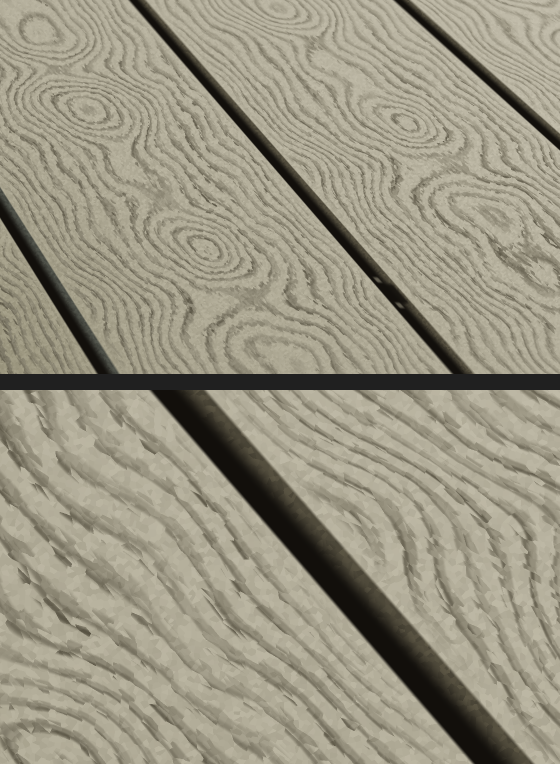
Top, the full canvas; bottom, a detail of the centre.
A Shadertoy shader for this texture:

```glsl
const vec2 VANISH = vec2(-2.19, 3.93);   // where the board edges converge
const float FIRST_GAP = 0.631;
const float BOARD_PITCH = 0.2415;
const float GAP_HALF = 0.031;            // in board widths
const float RINGS = 27.0;                // grooves per board width

const vec3 PALE = vec3(0.75, 0.73, 0.66);
const vec3 DIM = vec3(0.62, 0.60, 0.51);
const vec3 GROOVE = vec3(0.52, 0.50, 0.43);
const vec3 SHADOW = vec3(0.33, 0.31, 0.25);
const vec3 LIP_WARM = vec3(0.31, 0.29, 0.23);
const vec3 LIP_COOL = vec3(0.29, 0.30, 0.27);
const vec3 BLACK = vec3(0.07, 0.06, 0.045);

vec2 hash2(vec2 p) {
    return fract(sin(vec2(dot(p, vec2(127.1, 311.7)), dot(p, vec2(269.5, 183.3)))) * 4375.85);
}

// Cellular noise: x = distance to the nearest seed, y = random value of its cell
vec2 cells(vec2 p) {
    vec2 base = floor(p);
    vec2 nearest = vec2(9.0, 0.0);
    for (int j = -1; j <= 1; j++)
    for (int i = -1; i <= 1; i++) {
        vec2 cell = base + vec2(i, j);
        vec2 seed = hash2(cell);
        float d = length(cell + seed - p);
        if (d < nearest.x) nearest = vec2(d, seed.x);
    }
    return nearest;
}

// Canvas to deck plane: x counts boards, y runs along them
vec2 deckPlane(vec2 p) {
    vec2 ray = vec2(p.x - VANISH.x, VANISH.y - p.y);
    return vec2((ray.x / ray.y - FIRST_GAP) / BOARD_PITCH, -11.76 / ray.y);
}

float band(float d, float halfWidth, float soft) {
    return 1.0 - smoothstep(halfWidth - soft, halfWidth + soft, abs(d));
}

// Embossed growth rings: x = groove mask, y = shadowed wall mask
vec2 grain(vec2 plane, float blur) {
    float seed = hash2(vec2(floor(plane.x), 3.0)).x;
    float t = plane.y + seed * 5.0;
    float x = fract(plane.x) - 0.52;
    x += 0.022 * sin(8.0 * t + 6.0 * seed) + 0.010 * sin(21.0 * t + 9.0 * x);

    // Varying depth of the heart closes the rings into arches
    float depth = 0.12 + 0.055 * sin(19.0 * t + 4.0 * seed) + 0.035 * sin(31.0 * t + 1.0);
    float radius = length(vec2(x, depth));
    float phase = RINGS * radius + 0.5 * sin(17.0 * radius + 5.0 * t)
                + 0.18 * sin(47.0 * t + 31.0 * x);

    vec2 chips = cells(vec2(plane.x * 115.0, t * 85.0));
    float ragged = (chips.y - 0.5) * 0.34 * (1.0 - 0.6 * blur);
    float d = fract(phase + ragged) - 0.5;
    float side = x / radius;

    float soft = mix(0.06, 0.20, blur);
    float strength = 0.78 + 0.22 * sin(1.7 * phase + 23.0 * t);
    float groove = band(d, 0.20, soft) * strength;
    float wall = band(d + 0.13 * side, 0.07, soft) * strength;
    wall *= smoothstep(0.1, 0.6, abs(side)) * (0.35 + 0.65 * chips.y);
    // Stippled floor in the wide flat grooves near the heart
    wall += 0.45 * groove * (1.0 - abs(side)) * step(0.6, chips.y);
    return vec2(groove, wall) * (1.0 - 0.35 * blur);
}

vec3 boardColor(vec2 p, vec2 plane, float edge, float blur) {
    float light = clamp(0.28 + 0.40 * p.y + 0.24 * p.x, 0.0, 1.0);
    light -= 0.35 * smoothstep(0.55, 0.0, length(p * vec2(1.0, 0.7)));
    vec3 color = mix(DIM, PALE, light);
    vec2 rings = grain(plane, blur) * smoothstep(GAP_HALF, 0.08, edge);
    color = mix(color, GROOVE * mix(0.92, 1.1, light), 0.8 * rings.x);
    color = mix(color, SHADOW, 0.75 * rings.y);
    // Sandy surface
    float speckle = cells(p * 190.0).y - 0.5;
    return color + 0.065 * speckle * (1.0 - 0.6 * blur);
}

// Dark slot on the left, rounded lip of the next board on the right
vec3 gapColor(vec2 p, float offset, float t, float index) {
    vec3 lip = mix(LIP_COOL, LIP_WARM, step(0.5, index));
    lip *= 0.9 + 0.25 * cells(p * 210.0).y;
    float lit = smoothstep(-0.008, 0.024, offset);
    // Fastener in the middle gap: a notch with a glint at either end
    float middle = band(index - 1.0, 0.5, 0.1);
    lit *= 1.0 - 0.85 * middle * band(t + 3.165, 0.022, 0.006) * band(offset, 0.022, 0.006);
    float glint = middle * band(abs(t + 3.168) - 0.029, 0.006, 0.004)
                * band(offset + 0.011, 0.007, 0.004);
    return mix(mix(BLACK, lip, lit), GROOVE, 0.7 * glint);
}

vec3 deck(vec2 p) {
    vec2 plane = deckPlane(p);
    float index = floor(plane.x + 0.5);
    float offset = plane.x - index;
    float edge = abs(offset);
    float blur = smoothstep(0.22, 0.80, abs(p.y - 0.42) + 0.10 * p.x);
    float soft = 0.003 + 0.007 * blur;
    float wood = smoothstep(GAP_HALF - soft, GAP_HALF + soft, edge);
    return mix(gapColor(p, offset, plane.y, index), boardColor(p, plane, edge, blur), wood);
}

void mainImage(out vec4 fragColor, in vec2 fragCoord) {
    vec3 sum = vec3(0.0);
    for (int k = 0; k < 4; k++) {
        vec2 subpixel = vec2(k % 2, k / 2) * 0.5 - 0.25;
        sum += deck((fragCoord + subpixel) / iResolution.y);
    }
    fragColor = vec4(sum / 4.0, 1.0);
}
```
